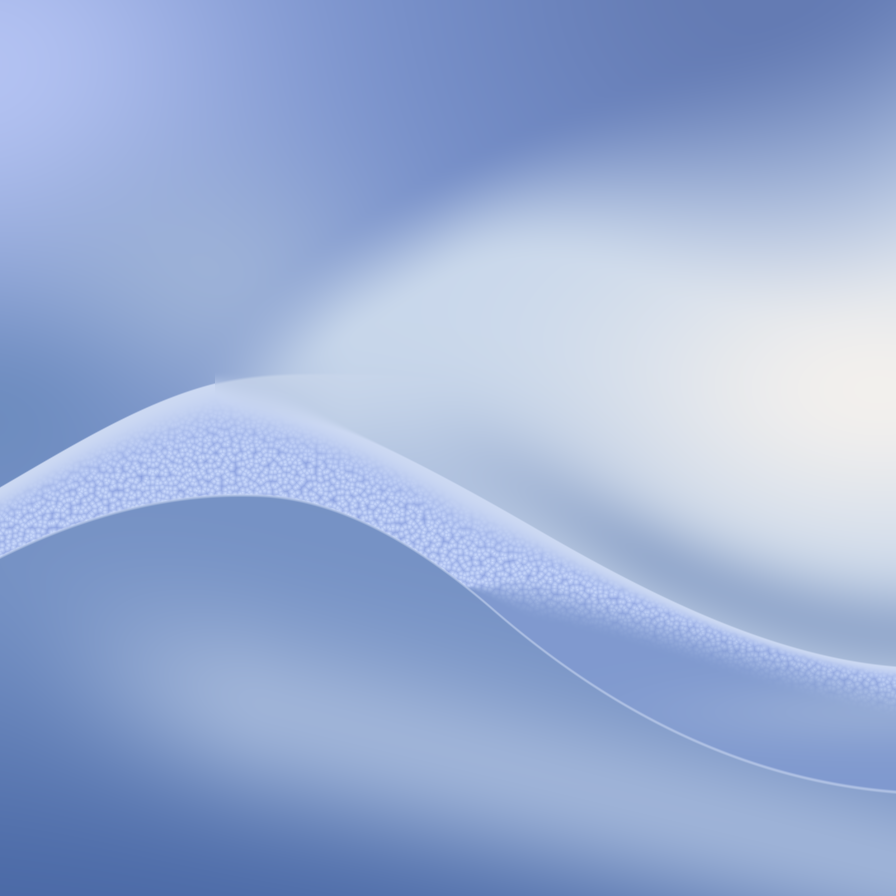
Give the GLSL for this background, as a WebGL 2 fragment shader.

```glsl
#version 300 es
precision highp float;
// Soft blue haze crossed by a grained, translucent ribbon with a rolled upper lip.
uniform vec2 u_resolution;
out vec4 outColor;

const vec3 SKY_BLUE = vec3(0.45, 0.55, 0.78);
const vec3 SKY_DEEP = vec3(0.39, 0.48, 0.70);
const vec3 LAVENDER = vec3(0.70, 0.76, 0.95);
const vec3 HAZE = vec3(0.63, 0.71, 0.85);
const vec3 LEFT_BLUE = vec3(0.43, 0.55, 0.75);
const vec3 BEAM = vec3(0.78, 0.84, 0.92);
const vec3 WARM_WHITE = vec3(0.95, 0.94, 0.93);
const vec3 BEAM_SHADE = vec3(0.52, 0.61, 0.77);
const vec3 VEIL = vec3(0.79, 0.84, 0.92);
const vec3 RIBBON = vec3(0.69, 0.76, 0.94);
const vec3 RIM = vec3(0.80, 0.85, 0.95);
const vec3 SHEET = vec3(0.50, 0.60, 0.81);
const vec3 FLOOR_DARK = vec3(0.29, 0.41, 0.65);
const vec3 FLOOR_BLUE = vec3(0.46, 0.57, 0.77);
const float GRAIN_SCALE = 190.0;
const float GRAIN_DEPTH = 0.20;
const float LINE_WIDTH = 0.0016;

// Cubic through a and b, each given as (x, y, slope)
float cubic(float x, vec3 a, vec3 b) {
  float w = b.x - a.x;
  float t = (x - a.x) / w;
  float s = 1.0 - t;
  return a.y * s * s * (1.0 + 2.0 * t) + b.y * t * t * (3.0 - 2.0 * t)
       + w * (a.z * t * s * s - b.z * t * t * s);
}

float glow(vec2 p, vec2 center, vec2 radius) {
  vec2 d = (p - center) / radius;
  return exp(-dot(d, d));
}

vec2 hash2(vec2 p) {
  vec3 q = fract(p.xyx * vec3(0.1031, 0.1030, 0.0973));
  q += dot(q, q.yzx + 33.33);
  return fract((q.xx + q.yz) * q.zy);
}

// Distance to the nearest jittered cell center
float cells(vec2 p) {
  vec2 id = floor(p);
  float nearest = 2.0;
  for (int j = -1; j <= 1; j++)
    for (int i = -1; i <= 1; i++) {
      vec2 cell = id + vec2(i, j);
      nearest = min(nearest, length(cell + hash2(cell) - p));
    }
  return nearest;
}

// Ribbon outlines
float foldLine(float x) {
  vec3 crest = vec3(0.24, 0.572, 0.25), middle = vec3(0.60, 0.409, -0.58);
  if (x < crest.x) return cubic(x, vec3(0.0, 0.456, 0.58), crest);
  if (x < middle.x) return cubic(x, vec3(crest.xy, -0.25), middle);
  return cubic(x, middle, vec3(1.0, 0.256, -0.08));
}

float lipLine(float x) {
  vec3 top = vec3(0.40, 0.583, 0.0);
  return x < top.x ? cubic(x, vec3(0.24, 0.572, 0.25), top)
                   : cubic(x, top, vec3(0.55, 0.57, -0.15));
}

float lowerLine(float x) {
  vec3 crest = vec3(0.29, 0.447, -0.04), middle = vec3(0.55, 0.32, -0.87);
  if (x < crest.x) return cubic(x, vec3(0.0, 0.378, 0.50), crest);
  if (x < middle.x) return cubic(x, crest, middle);
  return cubic(x, middle, vec3(1.0, 0.116, -0.08));
}

vec3 upperHaze(vec2 p, float fold) {
  vec3 col = mix(SKY_BLUE, SKY_DEEP, glow(p, vec2(0.85, 1.02), vec2(0.3, 0.25)));
  col = mix(col, LAVENDER, glow(p, vec2(-0.02, 0.92), vec2(0.32, 0.28)));
  col = mix(col, HAZE, 0.9 * glow(p, vec2(0.22, 0.68), vec2(0.21, 0.15)));
  col = mix(col, LEFT_BLUE, glow(p, vec2(-0.02, 0.53), vec2(0.20, 0.13)));
  // Broad diagonal beam with a warm core
  float depth = cubic(p.x, vec3(0.25, 0.60, 0.9), vec3(1.0, 1.0, 0.55)) - p.y;
  float spread = mix(0.09, 0.35, smoothstep(0.5, 1.0, p.x));
  vec3 beam = mix(BEAM, HAZE, 0.65 * glow(p, vec2(0.48, 0.46), vec2(0.25, 0.09)));
  beam = mix(beam, WARM_WHITE, glow(p, vec2(0.98, 0.565), vec2(0.30, 0.17)));
  col = mix(col, beam, smoothstep(-0.045, spread, depth) * smoothstep(0.16, 0.40, p.x));
  // Shadow resting above the falling part of the fold
  float shade = exp(-pow((p.y - fold - 0.035) / 0.055, 2.0));
  return mix(col, BEAM_SHADE, 0.75 * shade * smoothstep(0.45, 0.75, p.x));
}

vec3 lowerHaze(vec2 p) {
  vec3 col = mix(FLOOR_DARK, FLOOR_BLUE, smoothstep(-0.05, 0.38, p.y + 0.12 * p.x));
  float band = exp(-pow((p.y - 0.285 + 0.25 * p.x) / 0.105, 2.0));
  return mix(col, HAZE, 0.95 * band * smoothstep(-0.02, 0.30, p.x));
}

void main() {
  vec2 p = gl_FragCoord.xy / u_resolution;
  float px = 1.2 / u_resolution.y;
  float fold = foldLine(p.x), lower = lowerLine(p.x);
  vec3 col = upperHaze(p, fold);

  // Pale veil under the rolled lip
  float lip = smoothstep(-px, 0.003, lipLine(p.x) - p.y) * smoothstep(0.55, 0.32, p.x);
  float lipFade = exp(-max(lipLine(p.x) - p.y, 0.0) / 0.06);
  col = mix(col, VEIL, 0.75 * lip * lipFade * step(0.24, p.x));

  // Translucent sheet, then the grained band lying on it
  float bandLow = max(lower, cubic(p.x, vec3(0.52, 0.345, -0.1), vec3(1.0, 0.223, -0.2)) - 2.0 * step(p.x, 0.5));
  float across = clamp((fold - p.y) / max(fold - bandLow, 0.01), 0.0, 1.0);
  vec3 sheet = mix(SHEET, HAZE, 0.6 * glow(p, vec2(0.98, 0.205), vec2(0.22, 0.04)));
  float grain = (0.45 - cells(p * GRAIN_SCALE)) * GRAIN_DEPTH * smoothstep(0.1, 0.65, across);
  vec3 ribbon = mix(RIM, RIBBON, smoothstep(0.0, 0.45, across)) + grain * vec3(1.1, 1.0, 0.5);
  float feather = mix(0.001, 0.028, smoothstep(0.51, 0.60, p.x));
  vec3 body = mix(sheet, ribbon, smoothstep(-feather, feather, p.y - bandLow));
  float crestBlur = 0.022 * glow(p, vec2(0.29, 0.55), vec2(0.07, 0.2)) * step(0.24, p.x);
  col = mix(col, body, smoothstep(-px - crestBlur, px + crestBlur, fold - p.y));

  // Haze below and the fine bright lower rim
  col = mix(col, lowerHaze(p), smoothstep(-px, px, lower - p.y));
  float rim = 1.0 - smoothstep(0.0, LINE_WIDTH + px, abs(p.y - lower));
  col = mix(col, RIM, 0.6 * rim);
  outColor = vec4(clamp(col, 0.0, 1.0), 1.0);
}
```
